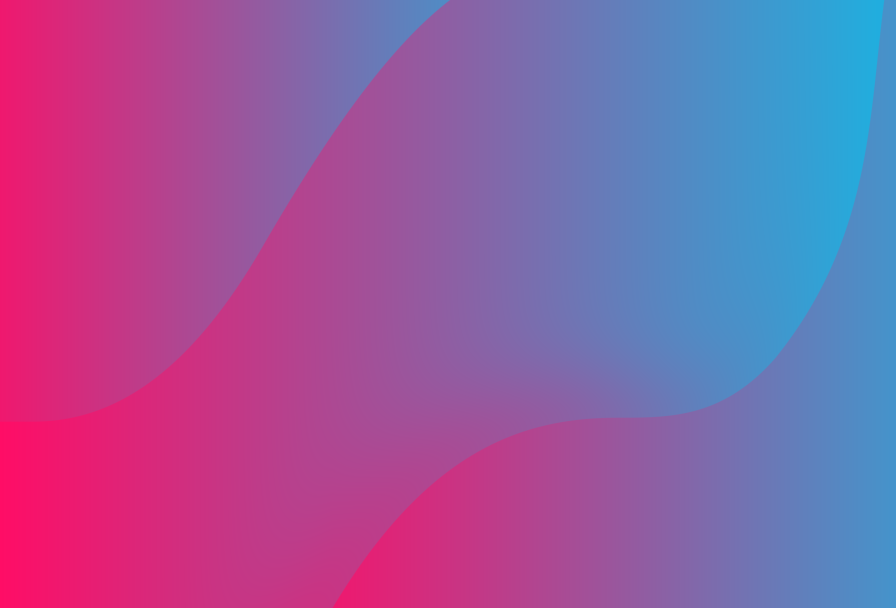
A Shadertoy shader for this background:

```glsl
#define ASPECT 1.4713
#define PINK vec3(1.0, 0.05, 0.40)
#define CYAN vec3(0.13, 0.68, 0.87)
#define GLOW_SHIFT 0.13
#define GLOW_WIDTH 0.10

// Cubic through a and b (position, value, slope), straight beyond its ends.
// Returns the value and the slope at x.
vec2 cubicSpan(float x, vec3 a, vec3 b) {
    float h = b.x - a.x;
    float s = clamp((x - a.x) / h, 0.0, 1.0);
    float rise = b.y - a.y;
    float c2 = 3.0 * rise - h * (2.0 * a.z + b.z);
    float c3 = h * (a.z + b.z) - 2.0 * rise;
    float value = a.y + s * (h * a.z + s * (c2 + s * c3));
    float slope = a.z + s * (2.0 * c2 + 3.0 * s * c3) / h;
    return vec2(value + slope * (x - a.x - s * h), slope);
}

// Two cubics joined at b
vec2 cubicPair(float x, vec3 a, vec3 b, vec3 c) {
    return x < b.x ? cubicSpan(x, a, b) : cubicSpan(x, b, c);
}

// Approximate signed distance, positive above the curve
float heightAbove(float y, vec2 curve) {
    return (y - curve.x) / sqrt(1.0 + curve.y * curve.y);
}

float upperWave(vec2 p) {
    return heightAbove(p.y, cubicPair(p.x,
        vec3(0.054, 0.3065, 0.0),
        vec3(0.431, 0.594, 1.73),
        vec3(0.747, 1.006, 0.73)));
}

// The shoulder is a curve over x, the steep right flank a curve over y
float lowerWave(vec2 p) {
    float shoulder = -heightAbove(p.y, cubicPair(p.x,
        vec3(0.546, 0.0, 1.67),
        vec3(1.015, 0.313, 0.0),
        vec3(1.274, 0.412, 1.15)));
    float flank = heightAbove(p.x, cubicSpan(p.y,
        vec3(0.412, 1.274, 0.80),
        vec3(1.0, 1.452, 0.13)));
    return max(shoulder, flank);
}

vec3 ramp(float t) {
    return mix(PINK, CYAN, clamp(t, 0.0, 1.0));
}

void mainImage(out vec4 fragColor, in vec2 fragCoord) {
    vec2 p = fragCoord / iResolution.xy * vec2(ASPECT, 1.0);
    float edge = 0.75 / iResolution.y;
    float upper = upperWave(p);
    float lower = lowerWave(p);

    // Central band, warmed softly along the lower wave
    float falloff = min(lower, 0.0) / GLOW_WIDTH;
    float glow = exp(-falloff * falloff) * (1.0 - smoothstep(0.9, 1.45, p.x));
    vec3 color = ramp(p.x / 1.44 - GLOW_SHIFT * glow);

    // Outer layers, each with its own horizontal ramp
    vec3 upperColor = ramp(0.07 + 0.98 * p.x);
    vec3 lowerColor = ramp(0.08 + 0.83 * (p.x - 0.555));
    color = mix(color, upperColor, smoothstep(-edge, edge, upper));
    color = mix(color, lowerColor, smoothstep(-edge, edge, lower));

    fragColor = vec4(color, 1.0);
}
```
